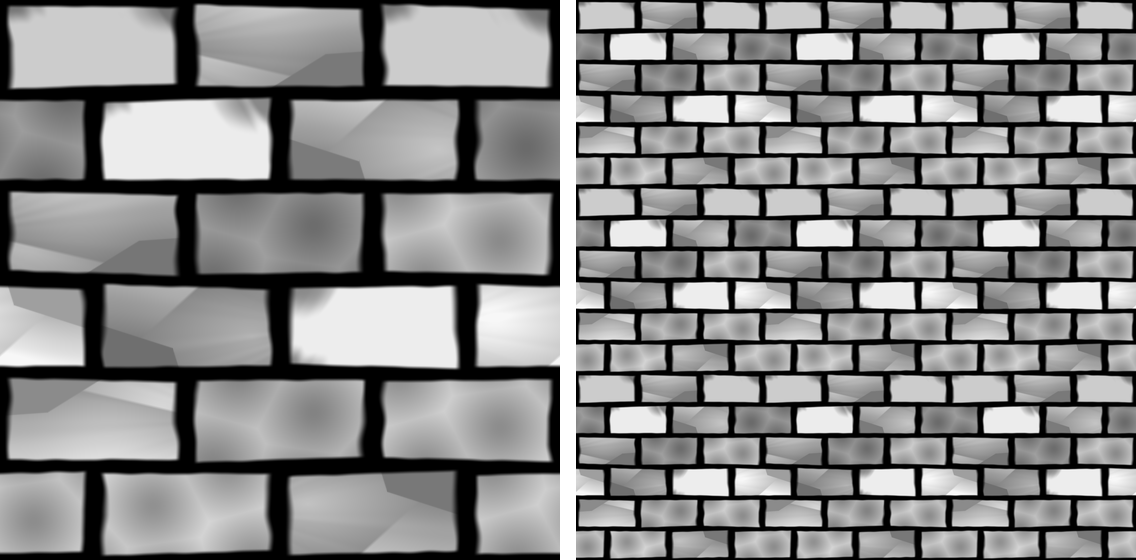
Left, the tile; right, the same tile 3 across and 3 down.
A Shadertoy shader for this texture map:

```glsl
// Tiling grey brick wall: 3 by 6 bricks in running bond with soft black joints.
// Each brick picks a finish (smudged, chipped or ridged), a mirroring and a tone;
// hashed noise per wrapped brick index bends its edges, so the borders join up.

const int COLUMNS = 3;
const int ROWS = 6;
const vec2 HALF_SIZE = vec2(0.932, 0.45);  // in row heights, out of (1, 0.5)
const vec2 EDGE_FADE = vec2(0.085, 0.05);
const float TILT = 0.035;
const float WOBBLE = 0.05;
const float CHIP_TONE = 0.70;
const float SMUDGE_DEPTH = 0.42;
const float STREAK_DEPTH = 0.05;

// Finish per brick, bottom row first: 0 smudged, 1 wide chip, 2 steep chip,
// 3 ridged; add 4 to mirror sideways and 8 to mirror upside down.
const int FINISH[18] = int[18](
    11, 7, 10,   13, 3, 11,   10, 6, 4,
    1, 3, 11,    15, 0, 6,    0, 1, 0);
const float TONE[18] = float[18](
    0.70, 0.72, 0.67,   0.78, 0.65, 0.70,   0.89, 0.62, 0.93,
    0.66, 0.54, 0.69,   0.53, 0.925, 0.69,  0.80, 0.68, 0.80);

// Cell centres of the ridged finish
const vec2 SEEDS[5] = vec2[5](vec2(0.36, 0.08), vec2(-0.45, 0.5),
    vec2(-0.72, -0.5), vec2(0.25, -0.72), vec2(1.1, -0.6));

float hash(vec2 p) {
    vec3 q = fract(p.xyx * vec3(0.1031, 0.1030, 0.0973));
    q += dot(q, q.yzx + 33.33);
    return fract((q.x + q.y) * q.z);
}

float noise(float t, float seed) {
    float cell = floor(t);
    float blend = smoothstep(0.0, 1.0, t - cell);
    return mix(hash(vec2(cell + 50.0, seed)), hash(vec2(cell + 51.0, seed)), blend);
}

// Flat face with stains in two corners
float smudged(vec2 p, bool turned, float seed) {
    vec2 corner = vec2(0.92, 0.44);
    vec2 smallCorner = turned ? corner * vec2(1.0, -1.0) : corner * vec2(-1.0, 1.0);
    float ragged = 0.35 * (noise(p.x * 9.0 + p.y * 5.0, seed) - 0.5);
    float large = length((p - corner) / vec2(0.66, 0.36)) + ragged;
    float small = length((p - smallCorner) / vec2(0.48, 0.25)) + ragged;
    float stain = 1.0 - smoothstep(0.25, 1.0, min(large, small));
    return 1.0 - SMUDGE_DEPTH * stain;
}

// Creased face with a flat broken piece in the lower right corner
float chipped(vec2 p, bool steep, float seed, float pixel) {
    vec2 knee = steep ? vec2(0.15, -0.23) : vec2(0.49, -0.08);
    vec2 slopes = steep ? vec2(0.32, 3.2) : vec2(0.07, 0.62);
    vec3 crease = steep ? vec3(0.67, 0.74, -0.233) : vec3(0.23, 1.0, 0.29);

    float side = dot(crease, vec3(p, 1.0));
    float upper = 0.89 + 0.48 * p.y + 0.05 * cos(3.0 * p.x + 0.5);
    float lower = 1.12 - 0.3 * length((p - vec2(-0.7, -0.1)) * vec2(0.8, 1.5));
    float face = mix(lower, upper, smoothstep(-0.02, 0.02, side));
    float angle = atan(p.y, p.x + 1.5);
    face += STREAK_DEPTH * (noise(angle * 16.0, seed) - 0.5);

    float run = p.x - knee.x;
    float above = p.y - knee.y - min(slopes.x * run, slopes.y * run);
    float slope = run < 0.0 ? slopes.y : slopes.x;
    float edge = above / sqrt(1.0 + slope * slope);
    return mix(CHIP_TONE, face, smoothstep(-pixel, pixel, edge));
}

// Dark hollows meeting in light ridges
float ridged(vec2 p) {
    float nearest = 10.0;
    for (int i = 0; i < 5; i++) {
        vec2 d = p - SEEDS[i];
        nearest = min(nearest, dot(d, d));
    }
    return 0.70 + 0.72 * sqrt(nearest + 0.015);
}

// Brick coverage with tilted, wavy edges and blurred sides
float brickMask(vec2 p, float seed) {
    float end = p.x < 0.0 ? seed + 31.0 : seed + 67.0;
    float lid = p.y < 0.0 ? seed + 83.0 : seed + 97.0;
    float rise = TILT * (hash(vec2(lid, 3.0)) - 0.5) * 2.0 * p.x;
    float bend = WOBBLE * (noise(p.y * 4.0, end) - 0.5);
    float ripple = 0.012 * (noise(p.x * 5.0, lid) - 0.5);
    vec2 inset = HALF_SIZE - abs(p + vec2(bend, rise + ripple));
    float fade = EDGE_FADE.x * mix(0.7, 1.4, noise(p.y * 3.0, end + 9.0));
    return smoothstep(0.0, fade, inset.x) * smoothstep(0.0, EDGE_FADE.y, inset.y);
}

void mainImage(out vec4 fragColor, in vec2 fragCoord) {
    // Running bond: even rows are shifted by half a brick
    vec2 grid = fragCoord / iResolution.xy * vec2(COLUMNS, ROWS);
    int row = int(grid.y) % ROWS;
    float x = grid.x + (row % 2 == 0 ? 0.5 : 0.0);
    int brick = row * COLUMNS + int(x) % COLUMNS;
    vec2 p = vec2(2.0 * fract(x) - 1.0, fract(grid.y) - 0.5);
    float pixel = float(ROWS) / iResolution.y;
    float seed = float(brick) * 7.0 + 1.0;

    // Face of the brick, mirrored as its code says
    int code = FINISH[brick];
    int kind = code & 3;
    bool mirrored = (code & 4) != 0;
    vec2 q = p * vec2(mirrored ? -1.0 : 1.0, (code & 8) != 0 ? -1.0 : 1.0);
    float face = kind == 0 ? smudged(q, mirrored, seed)
               : kind == 3 ? ridged(q)
               : chipped(q, kind == 2, seed, pixel);

    float grey = min(TONE[brick] * face, 0.97) * brickMask(p, seed);
    fragColor = vec4(vec3(grey), 1.0);
}
```
